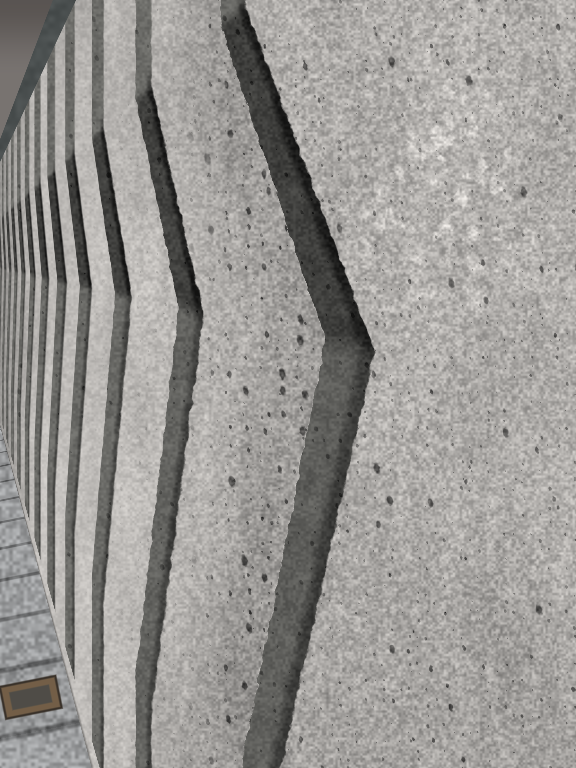
This texture is drawn by a Shadertoy shader. Its source:

```glsl
const float FOCAL = 0.732;      // perspective strength along the wall
const float VANISH_X = -0.0586; // vanishing point
const float HORIZON = 0.664;
const float NEAR = 2.12;        // depth of the first groove
const float UPPER_KINK = 0.643; // heights on the wall plane
const float APEX = -0.163;
const float LOWER_KINK = -1.69;
const float WALL_TOP = 1.56;
const float GROOVE_END = -2.58;
const float WALL_FOOT = -2.73;
const vec3 CONCRETE_TINT = vec3(1.0, 0.985, 0.967);
const vec3 GROOVE_TINT = vec3(1.0, 1.0, 0.965);

float hash(vec2 p) {
    vec3 q = fract(p.xyx * 0.1031);
    q += dot(q, q.yzx + 33.33);
    return fract((q.x + q.y) * q.z);
}

float noise(vec2 p) {
    vec2 i = floor(p), f = fract(p);
    f = f * f * (3.0 - 2.0 * f);
    return mix(mix(hash(i), hash(i + vec2(1, 0)), f.x),
               mix(hash(i + vec2(0, 1)), hash(i + 1.0), f.x), f.y);
}

float fbm(vec2 p) {
    float sum = 0.0, amp = 0.5;
    for (int i = 0; i < 4; i++) {
        sum += amp * noise(p);
        p = p * 2.03 + 17.3;
        amp *= 0.5;
    }
    return sum;
}

// One jittered oval pit per cell, kept inside its cell
float pits(vec2 p, float scale, float density, float stretch) {
    vec2 g = p * scale, id = floor(g);
    float size = mix(0.06, 0.19, pow(hash(id + 7.7), 2.0));
    vec2 centre = 0.3 + 0.4 * vec2(hash(id + 3.1), hash(id + 9.4));
    vec2 d = (fract(g) - centre) * vec2(1.0, 1.0 / stretch);
    d.x += 0.25 * d.y;
    float shape = length(d) + 0.06 * (noise(g * 9.0) - 0.5);
    return step(hash(id), density) * (1.0 - smoothstep(size * 0.6, size * 1.2, shape));
}

float boxMask(vec2 p, vec2 halfSize, float aa) {
    vec2 d = abs(p) - halfSize;
    return 1.0 - smoothstep(-aa, aa, max(d.x, d.y));
}

// Sideways shift of the chevron at a given wall height
float chevron(float h) {
    float upper = clamp((UPPER_KINK - h) / (UPPER_KINK - APEX), 0.0, 1.0);
    float lower = clamp((h - LOWER_KINK) / (APEX - LOWER_KINK), 0.0, 1.0);
    return -0.6 * min(upper, lower);
}

vec3 concrete(vec2 p, float panel, float f) {
    float nearness = smoothstep(0.03, 0.4, p.x);
    float tone = mix(0.755, 0.685, nearness) - 0.05 * smoothstep(0.5, 0.0, p.y) * nearness;
    tone -= 0.16 * smoothstep(0.06, -0.01, p.x);
    tone -= 0.07 * smoothstep(0.75, 1.05, p.y) * (1.0 - nearness);
    float middle = step(0.5, panel) * step(panel, 1.5);
    tone -= middle * 0.07 * smoothstep(0.35, 0.95, f);
    tone += 0.10 * (fbm(p * vec2(14.0, 6.0)) - 0.47);
    tone += 0.05 * (noise(p * vec2(75.0, 9.0)) - 0.5);
    // sandy grain
    float grain = noise(p * 340.0) + 0.7 * noise(p * 190.0 + 41.0) - 0.85;
    tone += grain * mix(0.07, 0.19, nearness);
    // pale exposed stones
    float patchArea = smoothstep(0.22, 0.04, length((p - vec2(0.58, 0.76)) * vec2(1.2, 0.8)));
    tone += 0.13 * patchArea * smoothstep(0.52, 0.68, fbm(p * 65.0));
    // air holes
    float large = pits(p, 42.0, mix(0.10, 0.42, middle), 1.7);
    float small = pits(p + 0.37, 88.0, 0.22, 1.4) * nearness;
    tone -= 0.33 * large * smoothstep(0.2, 0.32, p.x) + 0.24 * small;
    return tone * CONCRETE_TINT;
}

vec3 grooveFace(vec2 p, float h, float t, float k) {
    float tone = mix(0.37 + 0.02 * min(k, 2.0), 0.25, smoothstep(APEX - 0.03, APEX + 0.03, h));
    tone = mix(tone, 0.42, smoothstep(UPPER_KINK - 0.03, UPPER_KINK + 0.02, h));
    float lip = smoothstep(0.62, 0.9, t) * (1.0 - smoothstep(UPPER_KINK, UPPER_KINK + 0.1, h));
    tone -= 0.14 * lip;
    tone += 0.10 * (noise(p * 300.0) - 0.5) + 0.08 * (fbm(p * 35.0) - 0.47);
    return max(tone - 0.12 * pits(p, 60.0, 0.3, 1.3), 0.07) * GROOVE_TINT;
}

vec3 paving(vec2 p, float aa) {
    float row = 0.00130208 / (0.00034 * max(HORIZON - p.y + 0.2 * p.x, 0.05)) - 0.12;
    float joint = smoothstep(0.07, 0.02, abs(fract(row + 0.5) - 0.5));
    float tone = 0.59 + 0.05 * hash(vec2(floor(row), 4.0)) + 0.22 * (noise(p * 210.0) - 0.5);
    vec3 col = (tone - 0.2 * joint) * vec3(0.98, 0.99, 1.0);
    // metal floor hatch
    vec2 q = p - vec2(0.040, 0.092);
    q += vec2(0.2 * q.y, -0.2 * q.x);
    col = mix(col, vec3(0.22, 0.19, 0.16), boxMask(q, vec2(0.039, 0.023), aa));
    col = mix(col, vec3(0.45, 0.37, 0.28), boxMask(q, vec2(0.036, 0.020), aa));
    return mix(col, vec3(0.31, 0.30, 0.28), boxMask(q, vec2(0.027, 0.012), aa));
}

void mainImage(out vec4 fragColor, in vec2 fragCoord) {
    vec2 p = fragCoord / iResolution.y;
    float px = 1.0 / iResolution.y;
    // project onto the receding wall
    float depth = FOCAL / (p.x - VANISH_X);
    float h = (p.y - HORIZON) * depth;
    float perUnit = depth * depth / FOCAL;
    float chip = 0.007 * (fbm(p * 95.0) - 0.47) * smoothstep(0.05, 0.3, p.x);
    float along = depth - NEAR - chevron(h) + chip * perUnit;
    float k = ceil(along), f = k - along;
    // recessed chevron grooves
    float width = min(0.18 + 0.08 * k, 0.55);
    float aa = min(px * perUnit, 0.3);
    float groove = smoothstep(0.0, aa, f) * (1.0 - smoothstep(width - aa, width + aa, f));
    float aaH = px * depth;
    groove *= step(-0.5, k) * smoothstep(-aaH, aaH, h - GROOVE_END);
    vec3 col = mix(concrete(p, k, f), grooveFace(p, h, f / width, k), groove);
    // skirting shadow, floor, beam and ceiling
    col *= 1.0 - 0.35 * smoothstep(0.06, 0.0, abs(h - WALL_FOOT));
    col = mix(paving(p, px), col, smoothstep(-aaH, aaH, h - WALL_FOOT));
    vec3 beam = vec3(0.29, 0.31, 0.31) + 0.06 * (noise(p * 120.0) - 0.5);
    col = mix(col, beam, smoothstep(-aaH, aaH, h - WALL_TOP));
    vec3 ceiling = vec3(0.47, 0.45, 0.44) - 0.12 * smoothstep(0.9, 1.0, p.y);
    col = mix(col, ceiling, smoothstep(-aaH, aaH, h - WALL_TOP - 0.37));
    fragColor = vec4(clamp(col, 0.0, 1.0), 1.0);
}
```
